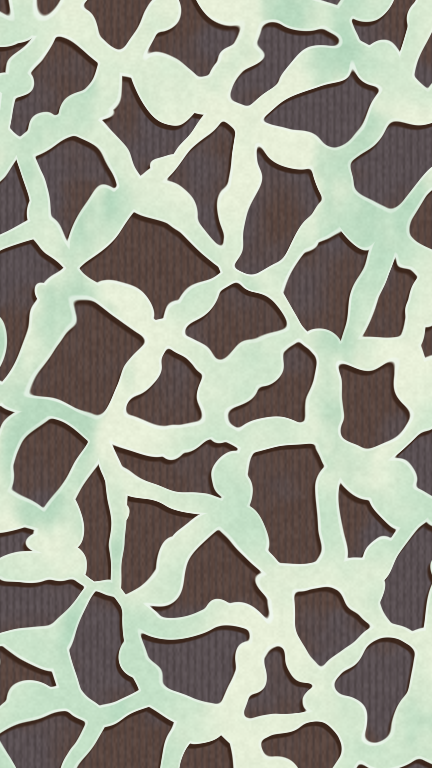
Write a Shadertoy shader that draws this pattern.

```glsl
const vec2 CELL_SIZE = vec2(0.18, 0.26);
const vec2 LEAN = vec2(0.5, 0.866);
const vec2 SHADOW_OFFSET = vec2(0.006, 0.010);

const vec3 PAPER_MINT = vec3(0.77, 0.88, 0.78);
const vec3 PAPER_CREAM = vec3(0.91, 0.94, 0.85);
const vec3 PAPER_STAIN = vec3(0.60, 0.79, 0.68);
const vec3 PAPER_RIM = vec3(0.94, 0.97, 0.94);
const vec3 CARD_PLUM = vec3(0.36, 0.32, 0.33);
const vec3 CARD_BROWN = vec3(0.36, 0.28, 0.25);
const vec3 CARD_DARK = vec3(0.26, 0.23, 0.23);
const vec3 SHADOW = vec3(0.23, 0.15, 0.11);

float hash(vec2 p) {
    return fract(sin(dot(p, vec2(127.1, 311.7))) * 43758.5453);
}

vec2 hash2(vec2 p) {
    return vec2(hash(p), hash(p + vec2(37.3, 17.9)));
}

float noise(vec2 p) {
    vec2 i = floor(p);
    vec2 f = fract(p);
    f = f * f * (3.0 - 2.0 * f);
    vec2 e = vec2(0.0, 1.0);
    return mix(mix(hash(i), hash(i + e.yx), f.x),
               mix(hash(i + e.xy), hash(i + e.yy), f.x), f.y);
}

float fbm(vec2 p) {
    float sum = 0.0;
    float weight = 0.5;
    for (int i = 0; i < 4; i++) {
        sum += weight * noise(p);
        p = p * 2.03 + 11.7;
        weight *= 0.5;
    }
    return sum / 0.9375;
}

float smoothMin(float a, float b, float k) {
    float h = max(k - abs(a - b), 0.0) / k;
    return min(a, b) - 0.25 * h * h * k;
}

vec2 warp(vec2 p, float frequency, float amount) {
    vec2 q = p * frequency;
    return p + amount * (2.0 * vec2(noise(q + 3.1), noise(q + 41.7)) - 1.0);
}

vec2 seedPoint(vec2 cell) {
    return (cell + 0.5 + 0.75 * (hash2(cell) - 0.5)) * CELL_SIZE;
}

// Positive inside a hole: warped Voronoi cells with round bites taken out
float holeField(vec2 p) {
    vec2 w = warp(warp(p, 6.0, 0.042), 17.0, 0.008);
    vec2 q = vec2(dot(w, vec2(LEAN.y, -LEAN.x)), dot(w, LEAN));
    vec2 base = floor(q / CELL_SIZE);
    vec2 homeCell = base;
    float nearest = 10.0;
    for (int y = -2; y <= 2; y++)
    for (int x = -2; x <= 2; x++) {
        vec2 cell = base + vec2(x, y);
        float d = distance(q, seedPoint(cell));
        if (d < nearest) {
            nearest = d;
            homeCell = cell;
        }
    }

    vec2 home = seedPoint(homeCell);
    float roundness = hash(homeCell + 5.3);
    float blend = 0.001 + 0.028 * roundness * roundness;
    float gap = 0.016 + 0.022 * noise(p * 7.0 + 23.0);
    float field = 1.0;
    for (int y = -2; y <= 2; y++)
    for (int x = -2; x <= 2; x++) {
        if (x == 0 && y == 0) continue;
        vec2 cell = homeCell + vec2(x, y);
        vec2 other = seedPoint(cell);
        vec2 middle = 0.5 * (home + other);
        vec2 normal = normalize(other - home);
        vec2 h = hash2(homeCell * 7.0 + cell * 3.0);
        vec2 bite = middle + (h.x - 0.5) * 0.08 * vec2(-normal.y, normal.x);
        field = smoothMin(field, dot(middle - q, normal) - gap, blend);
        field = smoothMin(field, distance(q, bite) - 0.085 * h.y * h.y, blend);
    }
    return field;
}

vec3 paperColor(vec2 p) {
    float cloud = fbm(p * 3.5 + 8.0) + 0.12 * (p.y - 0.9);
    vec3 color = mix(PAPER_MINT, PAPER_CREAM, smoothstep(0.2, 0.68, cloud));
    float stain = smoothstep(0.58, 0.8, fbm(p * vec2(5.0, 3.0) + 51.0));
    color = mix(color, PAPER_STAIN, 0.6 * stain);
    float mottle = noise(p * 75.0) + noise(p * 190.0) - 1.0;
    return color + 0.028 * mottle;
}

// Ribbed card seen through the holes
vec3 cardColor(vec2 p) {
    vec3 color = mix(CARD_PLUM, CARD_BROWN, smoothstep(0.4, 0.6, fbm(p * 4.0 + 31.0)));
    float rib = 0.5 + 0.5 * cos(6.28318 * 62.0 * p.x);
    color = mix(color, CARD_DARK, 0.45 * rib * rib);
    return color + 0.05 * (noise(p * vec2(230.0, 110.0)) - 0.45);
}

void mainImage(out vec4 fragColor, in vec2 fragCoord) {
    vec2 p = fragCoord / iResolution.x;
    float pixel = 1.0 / iResolution.x;
    float field = holeField(p);

    // Card with the shadow cast by the upper right edges
    float lit = smoothstep(-0.003, 0.004, holeField(p + SHADOW_OFFSET));
    vec3 card = mix(SHADOW + 0.02 * (noise(p * 150.0) - 0.5), cardColor(p), lit);

    // Paper with a bright cut rim
    float rim = 1.0 - smoothstep(0.002, 0.006, abs(field + 0.002));
    vec3 paper = mix(paperColor(p), PAPER_RIM, rim * (0.4 + 0.5 * noise(p * 14.0)));

    float hole = smoothstep(-0.75 * pixel, 0.75 * pixel, field);
    fragColor = vec4(mix(paper, card, hole), 1.0);
}
```
